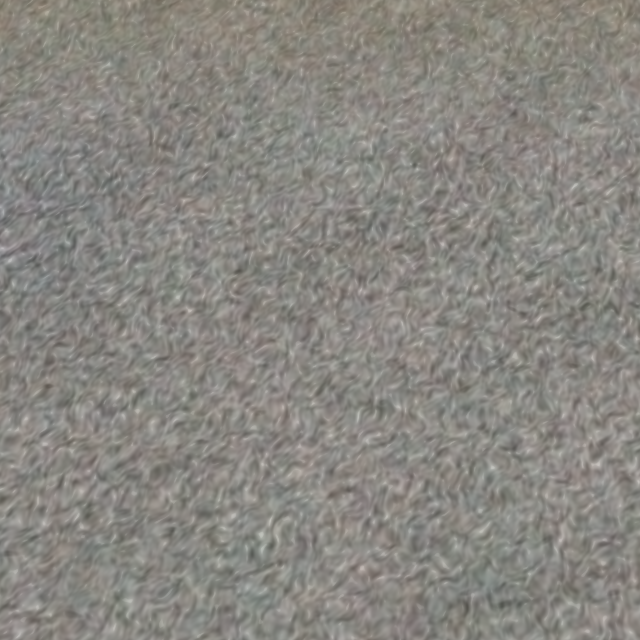
Give the GLSL for this texture, as a three.js fragment shader.

```glsl
varying vec2 vUv;

float hash(vec2 p) {
  vec3 q = fract(vec3(p.xyx) * 0.1031);
  q += dot(q, q.yzx + 33.33);
  return fract((q.x + q.y) * q.z);
}

float slope(vec2 cell, vec2 offset) {
  float angle = 6.2832 * hash(cell);
  return dot(vec2(cos(angle), sin(angle)), offset);
}

// Gradient noise centred on zero
float noise(vec2 p) {
  vec2 cell = floor(p + 200.0);
  vec2 f = fract(p + 200.0);
  vec2 w = f * f * f * (f * (f * 6.0 - 15.0) + 10.0);
  vec2 e = vec2(1.0, 0.0);
  float low = mix(slope(cell, f), slope(cell + e, f - e), w.x);
  float high = mix(slope(cell + e.yx, f - e.yx), slope(cell + e.xx, f - e.xx), w.x);
  return mix(low, high, w.y);
}

vec2 turn(vec2 p, float angle) {
  float c = cos(angle), s = sin(angle);
  return vec2(c * p.x + s * p.y, c * p.y - s * p.x);
}

// Grains stretched along a direction
float grains(vec2 p, float angle, vec2 frequency) {
  return noise(turn(p, angle) * frequency + angle * 17.0);
}

// Sparse dark hollows, slanted up to the right
float hollows(vec2 p) {
  vec2 g = p * 13.0;
  float shade = 0.0;
  for (int y = -1; y <= 1; y++) {
    for (int x = -1; x <= 1; x++) {
      vec2 cell = floor(g) + vec2(float(x), float(y));
      vec2 centre = cell + vec2(hash(cell + 71.0), hash(cell + 113.0));
      float size = mix(0.12, 0.3, hash(cell + 157.0));
      vec2 d = turn(g - centre, mix(-0.1, 0.8, hash(cell + 191.0)));
      float mark = 1.0 - smoothstep(0.3, 1.2, length(d / vec2(size, 0.085)));
      shade = max(shade, mark * step(0.74, hash(cell + 239.0)));
    }
  }
  return shade;
}

void main() {
  // Ground recedes towards the top, so grains shrink there
  float y = vUv.y;
  vec2 ground = vec2((vUv.x - 0.5) * (1.0 + 0.35 * y), y * (1.0 + 0.2 * y));
  vec2 warp = vec2(noise(ground * 30.0), noise(ground * 30.0 + 57.0));
  vec2 p = ground + 0.009 * warp;

  // Wriggling grains in two mixed directions
  float lean = smoothstep(-0.25, 0.25, noise(ground * 14.0 + 31.0));
  float coarse = mix(grains(p, 0.45, vec2(36.0, 68.0)), grains(p, 1.1, vec2(38.0, 72.0)), lean);
  float fine = mix(grains(p, 0.7, vec2(75.0, 115.0)), grains(p, 1.4, vec2(70.0, 110.0)), lean);

  // Broad stains and faint clumps
  float stains = noise(turn(ground, 0.5) * vec2(3.0, 6.0) + 9.0);
  float clumps = noise(ground * 19.0 + 83.0);

  float contrast = mix(1.0, 0.65, smoothstep(0.6, 1.0, y));
  float light = contrast * (0.19 * coarse + 0.14 * fine) + 0.05 * stains + 0.05 * clumps;
  light -= 0.09 * contrast * hollows(p + 0.006 * warp.yx);
  light += 0.05 * smoothstep(0.3, 0.5, fine);

  // Pink, green and ochre tints, warm far edge and cool left side
  float pink = noise(ground * 24.0 + 131.0) + 0.8 * noise(ground * 5.0 + 47.0);
  float ochre = noise(ground * 20.0 + 167.0);
  vec3 colour = vec3(0.537, 0.528, 0.508) + light;
  colour += pink * vec3(0.026, -0.012, -0.004);
  colour += ochre * vec3(0.01, 0.004, -0.022);
  colour += smoothstep(0.78, 1.05, y) * vec3(0.0, -0.015, -0.045);
  float cool = (1.0 - smoothstep(0.0, 0.35, vUv.x)) * smoothstep(0.4, 0.65, y) * (1.0 - smoothstep(0.7, 0.9, y));
  colour += cool * vec3(-0.025, -0.015, 0.005);

  gl_FragColor = vec4(colour, 1.0);
}
```
